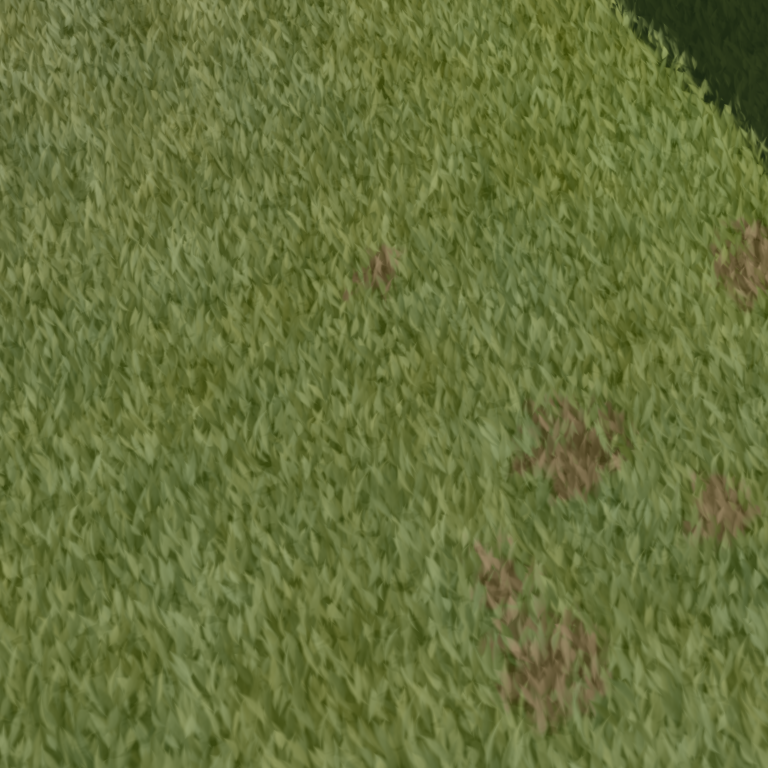
Write a Shadertoy shader that draws this texture.

```glsl
#define LAYERS 6
#define CELL vec2(0.026, 0.036)
#define HALF_LENGTH 0.022
#define HALF_WIDTH 0.0046
#define SOFTNESS 0.0046
#define LEAN 0.22
#define LEAN_SPREAD 1.2
#define PERSPECTIVE 0.9
#define OPACITY 0.84
#define GRASS_DARK vec3(0.225, 0.278, 0.060)
#define GRASS_LIGHT vec3(0.555, 0.597, 0.387)

// Bare spots: centre and radius
const vec3 BARE[6] = vec3[6](
    vec3(0.74, 0.41, 0.110), vec3(0.65, 0.25, 0.075), vec3(0.72, 0.14, 0.120),
    vec3(0.93, 0.34, 0.085), vec3(0.49, 0.64, 0.060), vec3(0.98, 0.66, 0.080));

vec3 hash3(vec2 p) {
    vec3 q = fract(p.xyx * vec3(0.1031, 0.1030, 0.0973));
    q += dot(q, q.yxz + 33.33);
    return fract((q.xxy + q.yzz) * q.zyx);
}

// Layered sines, about -1 to 1
float waves(vec2 p) {
    float sum = 0.0, gain = 0.5;
    for (int i = 0; i < 4; i++) {
        sum += gain * sin(p.x + 1.7 * sin(p.y * 0.8)) * cos(p.y + 1.3 * sin(p.x * 0.7));
        p = mat2(1.5, 1.1, -1.1, 1.5) * p + 2.3;
        gain *= 0.6;
    }
    return sum;
}

// One layer of scattered blades over turf = (tone, dryness, hue)
vec3 addBlades(vec3 turf, vec2 ground, float shear, float layer) {
    vec2 grid = ground / CELL + layer * vec2(7.37, 3.61);
    for (int j = 1; j >= -1; j--)
    for (int i = -1; i <= 1; i++) {
        vec2 id = floor(grid) + vec2(i, j);
        vec3 place = hash3(id + layer * 41.0 + 100.0);
        vec3 look = hash3(id + layer * 23.0 + 311.0);

        // Blade frame, with the perspective shear undone
        vec2 d = (grid - id - place.xy) * CELL;
        d.x -= shear * d.y;
        float angle = LEAN + (place.z - 0.5) * LEAN_SPREAD;
        float c = cos(angle), s = sin(angle);
        float along = (c * d.y - s * d.x) / (HALF_LENGTH * (0.5 + 0.8 * look.x));
        float across = c * d.x + s * d.y + (look.y - 0.5) * 0.008 * along * along;
        float width = HALF_WIDTH * (0.6 + 0.8 * look.y);

        float edge = abs(across) - width * (1.0 - along * along);
        float cover = OPACITY * smoothstep(SOFTNESS, -0.7 * SOFTNESS, edge);
        float tone = 0.16 + 0.68 * look.z + 0.03 * layer + 0.05 * along
                   - 0.07 * clamp(across / width, -1.0, 1.0);
        turf = mix(turf, vec3(tone, fract(look.z * 7.0 + place.x), place.y), cover);
    }
    return turf;
}

float bareMask(vec2 uv) {
    vec2 p = uv + 0.035 * vec2(waves(uv * 34.0), waves(uv.yx * 31.0 + 5.0));
    float mask = 0.0;
    for (int i = 0; i < 6; i++)
        mask = max(mask, 1.0 - smoothstep(0.0, 1.0, length(p - BARE[i].xy) / BARE[i].z));
    return mask;
}

void mainImage(out vec4 fragColor, in vec2 fragCoord) {
    vec2 uv = fragCoord / iResolution.xy;

    // Ground plane: blades shrink towards the top
    float scale = 1.0 + PERSPECTIVE * uv.y;
    vec2 ground = vec2((uv.x - 0.45) * scale, uv.y * (1.0 + 0.5 * PERSPECTIVE * uv.y));
    float shear = (uv.x - 0.45) * PERSPECTIVE / scale;

    // Thatch, then blades from deep to high
    vec3 turf = vec3(0.15 + 0.1 * waves(ground * 60.0), 0.4, 0.5);
    for (int i = 0; i < LAYERS; i++)
        turf = addBlades(turf, ground, shear, float(i));

    // Broad clumps, tufts and dark hollows between them
    float clump = waves(ground * 11.0 + 1.0);
    float tuft = waves(ground * vec2(58.0, 40.0) + 4.0);
    float hollow = smoothstep(0.25, 0.75, waves(ground * vec2(42.0, 60.0) + 9.0));
    float tone = turf.x + 0.02 + 0.11 * clump + 0.13 * tuft - 0.20 * hollow;
    tone = clamp(tone, 0.0, 1.1);

    // Grass colour: greyer upper left, yellower beside the shade
    vec3 color = mix(GRASS_DARK, GRASS_LIGHT, tone);
    float diagonal = uv.x + uv.y;
    float lush = smoothstep(1.1, 1.7, diagonal) * smoothstep(0.3, 0.9, uv.y);
    float faded = smoothstep(0.3, 1.0, uv.y - 0.6 * uv.x);
    float cool = 0.7 * (turf.z - 0.5) + 0.5 * waves(ground * 8.0 + 6.0);
    color += cool * vec3(-0.025, 0.0, 0.045);
    color += lush * vec3(0.015, 0.018, -0.015) + faded * vec3(0.012, 0.0, 0.025);

    // Dry blades and soil in the bare spots
    vec3 dryColor = mix(vec3(0.27, 0.22, 0.10), vec3(0.60, 0.51, 0.39), tone);
    float bare = bareMask(uv);
    float dry = smoothstep(-0.3, 0.45, bare - 0.9 * turf.y) * smoothstep(0.0, 0.5, bare);
    color = mix(color, dryColor, 0.85 * dry);

    // Shade in the upper right corner, fringed by lit blades
    float fringe = 0.05 * (tone - 0.55) - 0.012 * waves(uv * 40.0);
    float shade = smoothstep(-0.022, 0.022, diagonal - 1.8 - fringe);
    vec3 shadeColor = mix(vec3(0.11, 0.16, 0.07), vec3(0.19, 0.24, 0.11), tone);
    color = mix(color, shadeColor, shade);

    fragColor = vec4(color, 1.0);
}
```
